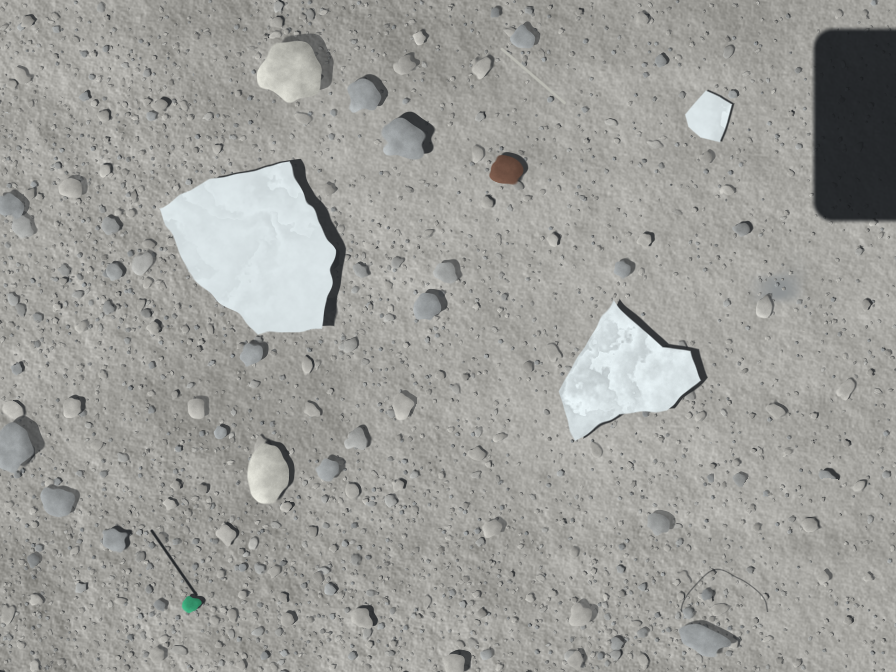
Give the GLSL for this texture, as a Shadertoy shader.

```glsl
const vec3 SAND = vec3(0.638, 0.634, 0.615);
const vec3 SLATE = vec3(0.55, 0.565, 0.57);
const vec3 CHALK = vec3(0.73, 0.73, 0.70);
const vec3 PAPER = vec3(0.845, 0.882, 0.892);
const vec3 DARK = vec3(0.15, 0.16, 0.17);
const vec3 RUST = vec3(0.42, 0.31, 0.26);
const vec3 GREEN = vec3(0.22, 0.60, 0.44);
const vec2 SUN = vec2(-0.85, -0.53);
const float EDGE = 0.0014;
const float RELIEF = 1.0;
const float GRAIN = 0.06;

// Corners of the crumpled scraps
const vec2 SHEET[8] = vec2[8](vec2(.240, .691), vec2(.312, .736), vec2(.429, .757), vec2(.458, .696),
    vec2(.500, .627), vec2(.481, .507), vec2(.385, .502), vec2(.278, .592));
const vec2 TISSUE[8] = vec2[8](vec2(.911, .552), vec2(.986, .484), vec2(1.028, .477), vec2(1.042, .436),
    vec2(.993, .389), vec2(.920, .384), vec2(.856, .344), vec2(.830, .418));
const vec2 SHARD[8] = vec2[8](vec2(1.019, .830), vec2(1.050, .865), vec2(1.071, .856), vec2(1.090, .844),
    vec2(1.083, .818), vec2(1.071, .788), vec2(1.042, .795), vec2(1.024, .812));
// Larger stones: centre and radii, chalky ones first
const vec4 ROCKS[12] = vec4[12](vec4(.434, .893, .044, .046), vec4(.403, .292, .030, .048),
    vec4(.540, .856, .024, .027), vec4(.599, .792, .036, .028), vec4(.635, .542, .021, .021),
    vec4(.017, .335, .032, .036), vec4(.085, .252, .025, .028), vec4(1.047, .049, .040, .022),
    vec4(.375, .474, .018, .018), vec4(.778, .943, .018, .018), vec4(.015, .695, .021, .018),
    vec4(.170, .196, .020, .018));

float hash(vec2 p) {
    vec3 q = fract(p.xyx * 0.1031);
    q += dot(q, q.yzx + 33.33);
    return fract((q.x + q.y) * q.z);
}
float noise(vec2 p) {
    vec2 i = floor(p), f = fract(p);
    f = f * f * (3.0 - 2.0 * f);
    return mix(mix(hash(i), hash(i + vec2(1, 0)), f.x),
               mix(hash(i + vec2(0, 1)), hash(i + vec2(1, 1)), f.x), f.y);
}
float fbm(vec2 p) {
    float sum = 0.0, amp = 0.5;
    for (int i = 0; i < 6; i++, amp *= 0.64) {
        sum += amp * (noise(p) - 0.5);
        p = mat2(1.6, 1.2, -1.2, 1.6) * p + 7.3;
    }
    return sum;
}
float cover(float d) { return 1.0 - smoothstep(-EDGE, EDGE, d); }
float segment(vec2 p, vec2 a, vec2 b) {
    vec2 v = b - a;
    return length(p - a - v * clamp(dot(p - a, v) / dot(v, v), 0.0, 1.0));
}
float polygon(vec2 p, vec2 v[8]) {
    float d = 10.0, side = 1.0;
    for (int i = 0; i < 8; i++) {
        vec2 a = v[i], b = v[(i + 1) % 8];
        d = min(d, segment(p, a, b));
        if ((a.y > p.y) != (b.y > p.y) && p.x < a.x + (b.x - a.x) * (p.y - a.y) / (b.y - a.y)) side = -side;
    }
    return d * side;
}
float stoneShape(vec2 p, vec2 radii, float angle, float seed) {
    float c = cos(angle), s = sin(angle);
    vec2 q = mat2(c, s, -s, c) * p / radii;
    return (length(q) - 1.0 + 0.6 * (noise(q * 1.5 + seed * 91.0) - 0.5)) * min(radii.x, radii.y);
}
void stone(inout vec3 col, vec2 p, vec2 radii, float angle, vec3 tint, float seed) {
    float r = min(radii.x, radii.y), d = stoneShape(p, radii, angle, seed);
    float shade = cover(stoneShape(p + SUN * r * (0.3 + 0.4 * seed), radii, angle, seed));
    col = mix(col, DARK, shade * (0.45 + 0.5 * fract(seed * 17.0)));
    float light = dot(p / radii, SUN) * smoothstep(-r, 0.0, d);
    tint *= 1.0 + 0.2 * light + 0.28 * fbm(p * 50.0 + seed * 53.0);
    col = mix(col, tint, cover(d));
}

// Jittered pebbles, one candidate per cell
void pebbles(inout vec3 col, vec2 p, float cells, float density) {
    vec2 home = floor(p * cells);
    for (int k = 0; k < 9; k++) {
        vec2 id = home + vec2(k % 3, k / 3) - 1.0, key = id + cells * 3.7;
        if (hash(key) > density) continue;
        float a = hash(key + 11.3), b = hash(key + 23.7), c = hash(key + 37.1);
        vec2 centre = (id + 0.5 + 0.7 * (vec2(a, b) - 0.5)) / cells;
        vec2 radii = mix(0.13, 0.3, c * c) * vec2(1.0, 0.6 + 0.4 * a) / cells;
        vec3 tint = mix(SAND, SLATE, step(0.5, b) * a) * (0.9 + 0.18 * c);
        stone(col, p - centre, radii, 6.28 * b, tint, a);
    }
}

void scrap(inout vec3 col, vec2 p, vec2 v[8], float lift, float crease) {
    vec2 ragged = 0.5 * lift * vec2(noise(p * 45.0) - 0.5, noise(p * 45.0 + 40.0) - 0.5);
    float shade = cover(polygon(p + ragged + SUN * vec2(1.0, 0.5) * lift, v));
    col = mix(col, DARK, 0.9 * shade);
    vec2 q = p * vec2(20.0, 13.0) + 3.0 * fbm(p * 8.0);
    float folds = abs(noise(q) - 0.5) - abs(noise(q + SUN * 0.14) - 0.5);
    vec3 body = PAPER * (1.0 + crease * (folds + 0.15 * fbm(p * 60.0)));
    col = mix(col, body, cover(polygon(p + ragged, v)));
}

void mainImage(out vec4 fragColor, in vec2 fragCoord) {
    vec2 p = fragCoord / iResolution.y;
    // Dusty ground, rougher towards the lower left
    float rough = smoothstep(1.2, 0.3, p.x * 0.6 + p.y * 0.7 + 0.8 * (noise(p * 5.0) - 0.5));
    float slope = fbm(p * 11.0) - fbm((p + SUN * 0.003) * 11.0);
    float tone = 0.13 * fbm(p * 3.0) + 0.05 * (noise(p * vec2(3.0, 26.0)) - 0.5);
    float grain = GRAIN * (noise(p * 260.0) - 0.5);
    vec3 col = SAND + tone + grain + slope * RELIEF * mix(0.75, 1.25, rough) - 0.02 * rough;
    float stain = smoothstep(0.1, 0.0, length((p - vec2(1.16, 0.56)) * vec2(1.8, 1.0)));
    col = mix(col, SLATE, stain * smoothstep(0.3, 0.7, noise(p * 28.0)));

    // Gravel from fine to coarse, in drifts
    float drift = rough * (0.5 + noise(p * 9.0 + 5.0));
    pebbles(col, p, 95.0, 0.14 + 0.26 * drift);
    pebbles(col, p, 56.0, 0.12 + 0.28 * drift);
    pebbles(col, p, 30.0, 0.12 + 0.32 * drift);
    pebbles(col, p, 16.0, 0.14 + 0.25 * drift);
    for (int i = 0; i < 12; i++) {
        float seed = hash(vec2(i, 4.0));
        stone(col, p - ROCKS[i].xy, ROCKS[i].zw * 0.92, 0.5 * seed, i < 2 ? CHALK : SLATE * 1.06, seed);
    }

    // Twigs, wire and coloured bits
    float wire = abs(length(p - vec2(1.09, 0.10) + 0.02 * noise(p * 20.0)) - 0.06) - 0.0008;
    col = mix(col, DARK, 0.6 * cover(wire) * step(0.09, p.y));
    col = mix(col, DARK, cover(segment(p, vec2(.226, .210), vec2(.292, .115)) - 0.002));
    col = mix(col, CHALK, cover(segment(p, vec2(.747, .927), vec2(.840, .847)) - 0.002));
    stone(col, p - vec2(.75, .747), vec2(.024, .018), 0.3, RUST, 0.4);
    stone(col, p - vec2(.286, .101), vec2(.013, .012), 0.0, GREEN, 0.7);
    scrap(col, p, SHEET, 0.02, 0.3);
    scrap(col, p, TISSUE, 0.013, 0.75);
    scrap(col, p, SHARD, 0.004, 0.3);

    // Soft rounded shadow at the right edge
    vec2 box = abs(p - vec2(1.36, 0.814)) - vec2(0.12, 0.114);
    float d = length(max(box, 0.0)) + min(max(box.x, box.y), 0.0) - 0.03;
    col = mix(DARK * (0.5 + 0.75 * col.g), col, smoothstep(-0.006, 0.004, d));
    fragColor = vec4(clamp(col, 0.0, 1.0), 1.0);
}
```
